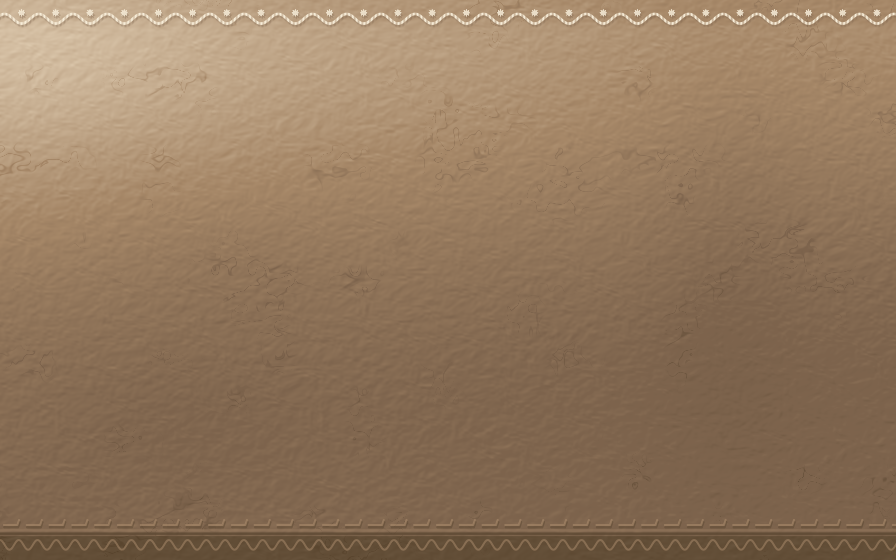
A Shadertoy shader for this background:

```glsl
// Tan leather sheet lit from the upper left, with a beaded lace trim along
// the top and a stitched, dark hem along the bottom. Soft light fields set the
// tone, a noise height field is embossed for grain, distance fields draw trims.

// Lengths are fractions of the canvas height.
const vec3 DEEP = vec3(0.34, 0.265, 0.18);
const vec3 SHADE = vec3(0.49, 0.39, 0.30);
const vec3 TAN = vec3(0.65, 0.53, 0.405);
const vec3 HIGHLIGHT = vec3(0.83, 0.745, 0.635);
const vec3 CREAM = vec3(0.97, 0.93, 0.85);
const vec3 THREAD = vec3(0.65, 0.53, 0.41);
const vec3 HEM = vec3(0.385, 0.305, 0.215);

const float GRAIN_SCALE = 85.0;
const float GRAIN_DEPTH = 0.085;
const float CREASE_DEPTH = 0.065;
const float LACE_PERIOD = 0.0611;
const float LACE_START = 0.0385;
const float LACE_Y = 0.9665;
const float LACE_SWING = 0.0095;
const float FLOWER_Y = 0.977;
const float BEAD_PERIOD = 0.0068;
const float STITCH_PERIOD = 0.0407;
const float STITCH_Y = 0.0625;
const float HEM_TOP = 0.043;
const float ZIGZAG_PERIOD = 0.0335;
const float ZIGZAG_Y = 0.027;
const float TAU = 6.2831853;

float hash(vec2 p) {
    vec3 q = fract(vec3(p.xyx) * 0.1031);
    q += dot(q, q.yzx + 33.33);
    return fract((q.x + q.y) * q.z);
}

float noise(vec2 p) {
    vec2 i = floor(p), f = fract(p);
    f = f * f * (3.0 - 2.0 * f);
    return mix(mix(hash(i), hash(i + vec2(1, 0)), f.x),
               mix(hash(i + vec2(0, 1)), hash(i + vec2(1, 1)), f.x), f.y);
}

float leatherHeight(vec2 p) {
    vec2 q = p * GRAIN_SCALE * vec2(0.8, 1.15);
    q += 1.2 * noise(q * 0.35);
    return 0.6 * noise(q) + 0.4 * noise(q * 1.9 + 17.0);
}

float glow(vec2 p, vec2 center, vec2 radius) {
    vec2 d = (p - center) / radius;
    return exp(-dot(d, d));
}

// Broad light over the sheet, as a red level; uv spans 0 to 1.
float sheetTone(vec2 uv) {
    float rise = smoothstep(0.22, 1.05, uv.y - 0.12 * (uv.x - 0.5));
    float tone = 0.51 + 0.20 * rise - 0.025 * uv.x;
    tone += 0.12 * glow(uv, vec2(0.03, 0.93), vec2(0.30, 0.25));
    tone += 0.025 * glow(uv, vec2(0.48, 0.82), vec2(0.22, 0.20));
    tone -= 0.03 * glow(uv, vec2(0.81, 0.48), vec2(0.09, 0.45));
    tone -= 0.015 * glow(uv, vec2(0.26, 0.52), vec2(0.12, 0.10));
    tone -= 0.03 * smoothstep(0.945, 0.975, uv.y);
    return tone + 0.02 * (noise(uv * vec2(5.0, 4.0)) - 0.5);
}

vec3 leatherColor(float tone) {
    vec3 c = mix(DEEP, SHADE, smoothstep(0.33, 0.49, tone));
    c = mix(c, TAN, clamp((tone - 0.49) / 0.16, 0.0, 1.0));
    return mix(c, HIGHLIGHT, clamp((tone - 0.65) / 0.18, 0.0, 1.3));
}

float stroke(float dist, float halfWidth, float px) {
    return 1.0 - smoothstep(halfWidth - 0.6 * px, halfWidth + 0.6 * px, dist);
}

float segment(vec2 p, vec2 a, vec2 b) {
    vec2 ab = b - a;
    return length(p - a - ab * clamp(dot(p - a, ab) / dot(ab, ab), 0.0, 1.0));
}

// Distance to a cosine line, corrected for its slope.
float waveDistance(vec2 p, float y, float swing, float period) {
    float a = TAU * p.x / period;
    float slope = swing * TAU / period * sin(a);
    return abs(p.y - y - swing * cos(a)) / sqrt(1.0 + slope * slope);
}

float laceMask(vec2 p, float px) {
    p.x -= LACE_START;
    float wave = stroke(waveDistance(p, LACE_Y, -LACE_SWING * 0.9, LACE_PERIOD), 0.0024, px);
    wave *= 0.72 + 0.28 * cos(TAU * p.x / BEAD_PERIOD);
    vec2 q = vec2((fract(p.x / LACE_PERIOD + 0.5) - 0.5) * LACE_PERIOD, p.y - FLOWER_Y);
    float petals = 0.0055 + 0.0012 * cos(8.0 * atan(q.y, q.x + 1e-6));
    return max(wave, 0.85 * stroke(length(q), petals, px));
}

float stitchDistance(vec2 p) {
    vec2 q = vec2(mod(p.x, STITCH_PERIOD), p.y - STITCH_Y);
    float dash = segment(q, vec2(0.007, 0.0), vec2(0.031, 0.0));
    return min(dash, segment(q, vec2(0.031, 0.0), vec2(0.034, 0.009)));
}

void mainImage(out vec4 fragColor, in vec2 fragCoord) {
    vec2 uv = fragCoord / iResolution.xy;
    vec2 p = fragCoord / iResolution.y;
    float px = 1.0 / iResolution.y;

    // Embossed grain and sparse creases
    vec2 toLight = vec2(-0.0025, 0.0035);
    float relief = leatherHeight(p - toLight * 0.5) - leatherHeight(p + toLight * 0.5);
    float ridge = abs(noise(p * vec2(32.0, 55.0) + 2.0 * noise(p * 60.0)) - 0.5);
    float crease = (1.0 - smoothstep(0.0, 0.07, ridge)) * smoothstep(0.58, 0.85, noise(p * 14.0 + 5.0));
    float texture_ = GRAIN_DEPTH * relief - CREASE_DEPTH * crease;
    vec3 color = leatherColor(sheetTone(uv) + texture_);

    // Stitches with a shadow beneath
    color = mix(color, DEEP, 0.45 * stroke(stitchDistance(p + vec2(-0.001, 0.004)), 0.0022, px));
    color = mix(color, THREAD, 0.65 * stroke(stitchDistance(p), 0.0018, px));

    // Hem: raised lip, dark seam, zigzag thread
    float hem = 1.0 - smoothstep(HEM_TOP - px, HEM_TOP + px, p.y);
    color = mix(color, HEM + 0.5 * texture_, hem);
    color = mix(color, THREAD, 0.30 * stroke(abs(p.y - 0.053), 0.002, px));
    color = mix(color, DEEP, 0.70 * stroke(abs(p.y - 0.047), 0.0022, px));
    float zigzag = waveDistance(p, ZIGZAG_Y, 0.0085, ZIGZAG_PERIOD);
    color = mix(color, THREAD, 0.55 * stroke(zigzag, 0.0018, px));

    // Lace with a soft shadow
    color = mix(color, SHADE, 0.45 * laceMask(p + vec2(-0.002, 0.004), 2.0 * px));
    color = mix(color, CREAM, laceMask(p, px));
    fragColor = vec4(clamp(color, 0.0, 1.0), 1.0);
}
```
